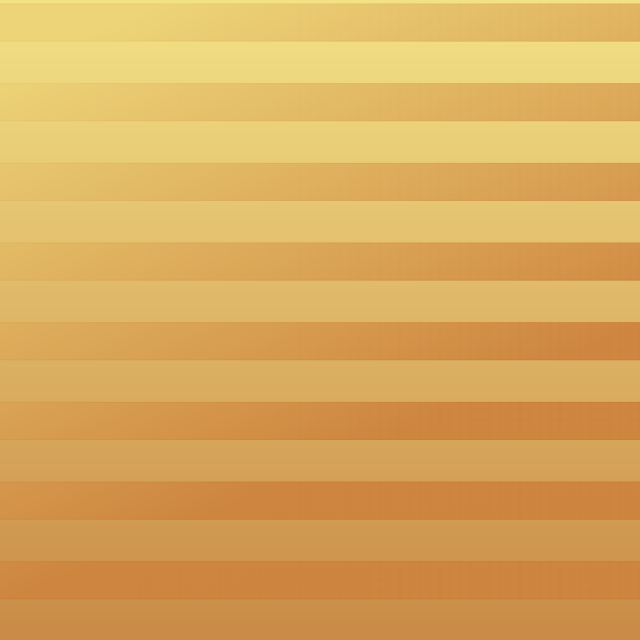
Reproduce this pattern procedurally as a three.js fragment shader.

```glsl
// Eight warm horizontal bands over a golden backdrop that fades downward.
// The bands carry their own diagonal fade, a faint woven grain and thin
// darker edges; both layers are plain linear gradients.
varying vec2 vUv;

float hash(float n) {
  return fract(sin(n * 12.9898) * 43758.5453);
}

// Faint grid of threads, uneven in strength from column to column.
float weave(vec2 p) {
  vec2 cell = p * 64.0;
  vec2 thread = smoothstep(0.3, 0.5, abs(fract(cell) - 0.5));
  float strength = 0.4 + 0.6 * hash(floor(cell.x + 0.5));
  return thread.x * strength + 0.35 * thread.y;
}

vec3 backdropColor(float down) {
  return mix(vec3(0.953, 0.884, 0.525), vec3(0.786, 0.543, 0.278), down);
}

vec3 bandColor(vec2 p) {
  float fade = clamp(1.2 * p.y + 0.53 * p.x - 0.14, 0.0, 1.0);
  vec3 color = mix(vec3(0.929, 0.831, 0.473), vec3(0.816, 0.533, 0.257), fade);
  color -= 0.012 * p.y;
  return color - 0.009 * weave(p) * smoothstep(0.0, 0.9, p.x);
}

void main() {
  // Measure downward from the top edge.
  vec2 p = vec2(vUv.x, 1.0 - vUv.y);

  // Signed distance to the nearest band, negative inside.
  float period = 0.1245;
  float offset = mod(p.y - 0.0352 + 0.5 * period, period) - 0.5 * period;
  float d = abs(offset) - 0.0298;

  // Lay the bands over the backdrop, then darken their rims.
  float band = 1.0 - smoothstep(-0.0009, 0.0009, d);
  vec3 color = mix(backdropColor(p.y), bandColor(p), band);
  float rim = 1.0 - smoothstep(0.0, 0.0018, abs(d + 0.0009));
  color -= vec3(0.012, 0.02, 0.02) * rim;

  gl_FragColor = vec4(color, 1.0);
}
```
